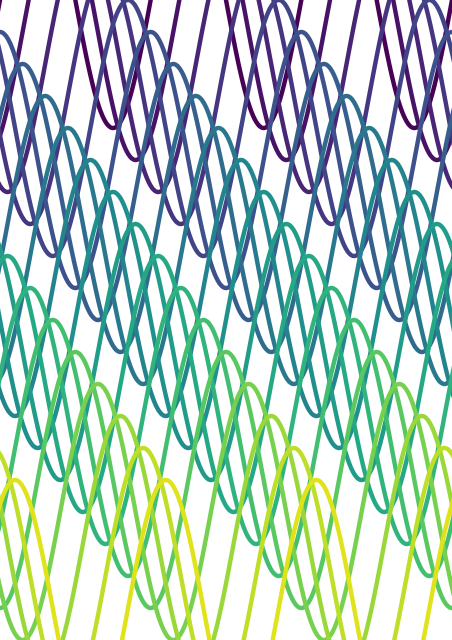
Reproduce this pattern procedurally as a Shadertoy shader.

```glsl
// Twenty stacked sine ribbons, each shifted sideways, coloured from violet to yellow.

const int   WAVE_COUNT  = 20;
const float CYCLES      = 3.0;    // periods across the width
const float PHASE_STEP  = 0.15;   // shift per wave, in periods
const float AMPLITUDE   = 0.2;    // in canvas heights
const float HALF_STROKE = 0.0049; // in canvas widths
const int   REFINEMENTS = 4;
const vec3  PAPER       = vec3(1.0);
const float TAU         = 6.28319;

// Smooth violet - blue - teal - green - yellow ramp
vec3 ramp(float t) {
    const vec3 c0 = vec3( 0.2777,   0.0054,   0.3341);
    const vec3 c1 = vec3( 0.1051,   1.4046,   1.3846);
    const vec3 c2 = vec3(-0.3309,   0.2148,   0.0951);
    const vec3 c3 = vec3(-4.6342,  -5.7991, -19.3324);
    const vec3 c4 = vec3( 6.2283,  14.1799,  56.6906);
    const vec3 c5 = vec3( 4.7764, -13.7451, -65.3530);
    const vec3 c6 = vec3(-5.4355,   4.6459,  26.3124);
    vec3 c = c0 + t * (c1 + t * (c2 + t * (c3 + t * (c4 + t * (c5 + t * c6)))));
    return clamp(c, 0.0, 1.0);
}

// Distance from p to amp * sin(TAU * (CYCLES * x - shift)), by Gauss-Newton steps
float sineDistance(vec2 p, float amp, float shift) {
    float x = p.x;
    float k = TAU * CYCLES;
    for (int n = 0; n < REFINEMENTS; n++) {
        float angle = k * x - TAU * shift;
        float slope = amp * k * cos(angle);
        float gap = amp * sin(angle) - p.y;
        x -= (x - p.x + gap * slope) / (1.0 + slope * slope);
    }
    return length(vec2(x, amp * sin(k * x - TAU * shift)) - p);
}

void mainImage(out vec4 fragColor, in vec2 fragCoord) {
    // Units of canvas width, so stroke width is even in both directions
    vec2 p = fragCoord / iResolution.x;
    float height = iResolution.y / iResolution.x;
    float pixel = 1.0 / iResolution.x;
    float amp = AMPLITUDE * height;
    vec3 color = PAPER;

    // Paint from the top wave down, later waves over earlier ones
    for (int i = 0; i < WAVE_COUNT; i++) {
        float index = float(i);
        float level = index / float(WAVE_COUNT);
        vec2 q = p - vec2(0.0, height * (1.0 - level));
        if (abs(q.y) > amp + HALF_STROKE + pixel) continue;

        float d = sineDistance(q, amp, PHASE_STEP * index);
        float cover = clamp(0.5 + (HALF_STROKE - d) / pixel, 0.0, 1.0);
        color = mix(color, ramp(level), cover);
    }
    fragColor = vec4(color, 1.0);
}
```
